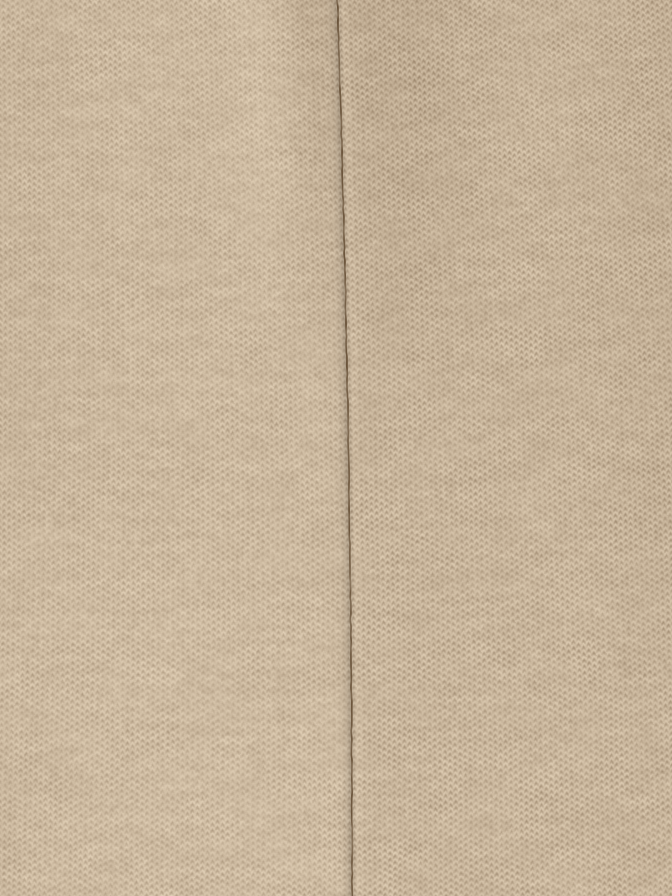
Write a WebGL 2 fragment shader that draws this texture.

```glsl
#version 300 es
precision highp float;
// Beige knitted cloth in two panels, joined by a thin, gently curved vertical seam.
uniform vec2 u_resolution;
out vec4 outColor;

const vec3 SHADOW_BEIGE = vec3(0.69, 0.61, 0.51);
const vec3 LIGHT_BEIGE = vec3(0.86, 0.79, 0.69);
const vec3 SEAM_BROWN = vec3(0.40, 0.31, 0.21);
const vec2 STITCH_COUNT = vec2(132.0, 142.0);
const float TAU = 6.2831853;

float hash(vec2 p) {
    vec3 q = fract(p.xyx * vec3(0.1031, 0.1030, 0.0973));
    q += dot(q, q.yzx + 33.33);
    return fract((q.x + q.y) * q.z);
}

float noise(vec2 p) {
    vec2 cell = floor(p), f = fract(p);
    f = f * f * (3.0 - 2.0 * f);
    float low = mix(hash(cell), hash(cell + vec2(1.0, 0.0)), f.x);
    float high = mix(hash(cell + vec2(0.0, 1.0)), hash(cell + vec2(1.0)), f.x);
    return mix(low, high, f.y);
}

float fbm(vec2 p) {
    float sum = 0.0, weight = 0.5;
    for (int i = 0; i < 4; i++) {
        sum += weight * noise(p);
        p = p * 2.03 + 17.0;
        weight *= 0.5;
    }
    return sum;
}

float bell(float x, float width) {
    return exp(-x * x / (width * width));
}

// Horizontal place of the seam; depth runs from 0 at the top to 1 below.
float seamX(float depth) {
    float rise = 1.0 - depth;
    return 0.502 + 0.022 * (1.0 - rise * rise);
}

// V-shaped stitches with staggered dark holes, centred near zero.
float knit(vec2 stitch) {
    float column = abs(fract(stitch.x) - 0.5) * 2.0;
    float row = stitch.y + 0.30 * column + 0.5 * mod(floor(stitch.x), 2.0);
    float loops = 0.5 + 0.5 * cos(TAU * row);
    float groove = 0.5 + 0.5 * cos(TAU * stitch.x);
    float hole = loops * (1.0 - groove);
    return 0.24 * (0.5 - loops) + 0.10 * (0.5 - groove) - 0.66 * (hole - 0.25);
}

// Broad light and fold shadows as an offset in brightness.
float foldLight(vec2 uv, float fromSeam, float depth) {
    float top = 1.0 - smoothstep(0.0, 0.55, depth);
    float leftFold = -0.24 * bell(fromSeam + 0.035, 0.045) + 0.10 * bell(fromSeam + 0.12, 0.05);
    float rightFold = -0.20 * bell(fromSeam - 0.09, 0.10);
    float light = top * (fromSeam < 0.0 ? leftFold : rightFold);
    light += mix(0.05, -0.05, smoothstep(-0.02, 0.02, fromSeam));
    light += 0.06 * smoothstep(0.45, 1.0, depth);
    light -= 0.10 * smoothstep(0.82, 1.0, uv.x) * (1.0 - 0.5 * depth);
    light -= 0.06 * bell(uv.x, 0.10);
    return light + 0.10 * (fbm(uv * vec2(3.0, 3.5)) - 0.47);
}

void main() {
    vec2 uv = gl_FragCoord.xy / u_resolution;
    float depth = 1.0 - uv.y;
    float fromSeam = uv.x - seamX(depth);
    float isRight = step(0.0, fromSeam);

    // Cloth coordinates: each panel hangs at its own slight slant
    vec2 cloth = vec2(fromSeam * (1.06 - 0.06 * depth), uv.y);
    cloth.y += mix(0.015, -0.05, isRight) * fromSeam;
    cloth += 0.003 * (vec2(fbm(uv * 9.0), fbm(uv * 9.0 + 31.0)) - 0.47);
    vec2 stitch = cloth * STITCH_COUNT;

    // Stitches fade out where they would be finer than the pixels
    vec2 footprint = STITCH_COUNT / u_resolution;
    float detail = 1.0 - smoothstep(0.45, 0.9, max(footprint.x, footprint.y));
    float contrast = mix(0.72, 0.86, isRight) * (0.7 + 0.6 * noise(uv * vec2(24.0, 40.0)));

    // Flecked yarn: short streaks along the rows and uneven single stitches
    float streaks = noise(stitch * vec2(0.16, 0.9)) - 0.5;
    float grain = noise(stitch * vec2(1.1, 1.7) + 400.0) - 0.5;
    float flecks = hash(floor(stitch * 2.0) + 900.0) - 0.5;
    float slub = smoothstep(0.80, 0.95, noise(stitch * vec2(0.3, 1.0) + 70.0));

    float value = 0.55 + foldLight(uv, fromSeam, depth);
    value += detail * contrast * knit(stitch);
    value += 0.16 * streaks + 0.22 * grain + 0.16 * flecks + 0.07 * slub;
    vec3 color = mix(SHADOW_BEIGE, LIGHT_BEIGE, value);

    // Seam: soft rolled shadow on the left, a faint lit lip on the right
    float roll = bell(min(fromSeam, 0.0), 0.012) * (1.0 - isRight);
    color *= 1.0 - 0.08 * roll - 0.07 * bell(fromSeam, 0.005);
    color += 0.02 * bell(fromSeam - 0.010, 0.005);

    // Thin gap whose depth varies from stitch to stitch
    float wobble = 0.0012 * (noise(vec2(uv.y * 120.0, 5.0)) - 0.5);
    float halfPixel = 0.5 / u_resolution.x;
    float fromGap = abs(fromSeam + wobble);
    float gap = 1.0 - smoothstep(0.0013 - halfPixel, 0.0013 + halfPixel, fromGap);
    float gapDepth = 0.55 + 0.40 * noise(vec2(uv.y * 130.0, 2.0));
    color = mix(color, SEAM_BROWN, gap * gapDepth);

    outColor = vec4(clamp(color, 0.0, 1.0), 1.0);
}
```
